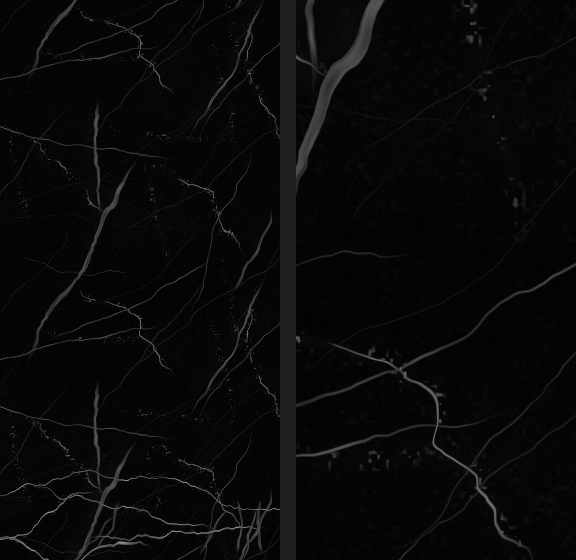
Left, the full canvas; right, a detail of the centre.
Give the GLSL for this texture, as a Shadertoy shader.

```glsl
// Black marble: near-black stone crossed by grey ribbons, hairline veins,
// broken cracks and trails of pale dust. Every vein is a wobbling line in its
// own frame, scattered by loops; most families recur once per canvas width.

#define STONE 0.013
#define RIBBONS 4
#define HAIRLINES 20
#define CRACKS 4
#define TRAILS 6
#define FRACTURES 6
#define SHARDS 6
#define RIBBON_TONE 0.36
#define HAIR_TONE 0.38
#define CRACK_TONE 0.46
#define DUST_TONE 0.42
#define FEATHER 0.0015

float hash(vec2 p) {
    vec3 q = fract(vec3(p.xyx) * 0.1031);
    q += dot(q, q.yzx + 33.33);
    return fract((q.x + q.y) * q.z);
}

float noise(vec2 p) {
    vec2 i = floor(p), f = fract(p);
    f = f * f * (3.0 - 2.0 * f);
    return mix(mix(hash(i), hash(i + vec2(1, 0)), f.x),
               mix(hash(i + vec2(0, 1)), hash(i + vec2(1, 1)), f.x), f.y);
}

float fbm(vec2 p) {
    float sum = 0.0, amp = 0.5;
    for (int i = 0; i < 4; i++) {
        sum += amp * noise(p);
        p = p * 2.03 + 17.1;
        amp *= 0.5;
    }
    return sum;
}

// Evenly spread centre for the n-th feature
vec2 scatter(float n) {
    return fract(vec2(0.7549, 0.5698) * n + 0.21);
}

// Offset to the nearest vertical copy of a centre
vec2 wrapped(vec2 p, vec2 centre) {
    vec2 d = p - centre;
    d.y -= round(d.y);
    return d;
}

// Frame along a vein: x runs along it, y is the wobbling distance across
vec2 veinFrame(vec2 d, float angle, float rough, float id) {
    vec2 dir = vec2(cos(angle), sin(angle));
    vec2 q = vec2(dot(d, dir), dot(d, vec2(-dir.y, dir.x)));
    q.y += rough * (0.080 * (noise(vec2(q.x * 4.0, id)) - 0.5)
                  + 0.022 * (noise(vec2(q.x * 17.0, id + 40.0)) - 0.5)
                  + 0.005 * (noise(vec2(q.x * 65.0, id + 80.0)) - 0.5));
    return q;
}

// Tapered, streaked line of the given half length and half width
float vein(vec2 q, float halfLen, float halfWidth, float id) {
    float along = abs(q.x) / halfLen;
    if (along > 1.0 || abs(q.y) > 0.04) return 0.0;
    float taper = 1.0 - smoothstep(0.6, 1.0, along);
    float w = halfWidth * mix(0.5, 1.15, noise(vec2(q.x * 14.0, id + 9.0))) * mix(0.4, 1.0, taper);
    float soft = max(FEATHER, 0.8 / iResolution.x);
    float line = 1.0 - smoothstep(max(w - soft, 0.0), w + soft, abs(q.y));
    float streak = mix(0.45, 1.0, noise(vec2(q.x * 28.0, q.y * 260.0 + id)));
    return line * taper * streak;
}

void mainImage(out vec4 fragColor, in vec2 fragCoord) {
    vec2 p = fragCoord / iResolution.x;
    float light = 0.0, dust = 0.0, smoke = 0.0;

    // Broad grey ribbons, each with a faint smoky margin
    for (int i = 0; i < RIBBONS; i++) {
        float n = float(i);
        vec2 centre = fract(vec2(0.30, 0.07) + n * vec2(0.53, 0.68));
        float angle = 1.06 + 0.55 * step(1.5, mod(n, 3.0));
        float halfLen = 0.46 / (1.0 + 0.5 * n);
        vec2 q = veinFrame(wrapped(p, centre), angle, 0.75, n + 3.0);
        light = max(light, RIBBON_TONE * vein(q, halfLen, mix(0.0085, 0.005, mod(n, 2.0)), n));
        smoke += exp(-abs(q.y - 0.02) * 45.0) * (1.0 - smoothstep(0.5, 1.0, abs(q.x) / halfLen));
    }

    // Hairlines, mostly rising to the right, some nearly level
    for (int i = 0; i < HAIRLINES; i++) {
        float n = float(i), h = hash(vec2(n, 5.0)), k = hash(vec2(n, 8.0));
        float angle = mod(n, 4.0) < 0.5 ? mix(-0.15, 0.25, h) : mix(0.45, 1.2, h);
        vec2 q = veinFrame(wrapped(p, scatter(n)), angle, 0.7, n + 120.0);
        float tone = HAIR_TONE * mix(0.22, 1.0, k * k);
        light = max(light, tone * vein(q, mix(0.16, 0.45, hash(vec2(n, 2.0))), 0.0006 + 0.0014 * k * k, n));
    }

    // Broken cracks falling to the right, dusted with flecks
    for (int i = 0; i < CRACKS; i++) {
        float n = float(i);
        float angle = -mix(0.6, 1.25, hash(vec2(n, 31.0)));
        vec2 q = veinFrame(wrapped(p, scatter(n + 50.0)), angle, 1.9, n + 200.0);
        float broken = smoothstep(0.25, 0.6, noise(vec2(q.x * 22.0, n)));
        light = max(light, CRACK_TONE * broken * vein(q, 0.27, 0.0022, n));
        dust += 0.9 * exp(-q.y * q.y * 7000.0) * (1.0 - smoothstep(0.15, 0.27, abs(q.x)));
    }

    // Steep trails of dust
    for (int i = 0; i < TRAILS; i++) {
        float n = float(i);
        float angle = mod(n, 3.0) < 1.5 ? 1.82 : -0.1;
        vec2 q = veinFrame(wrapped(p, scatter(n + 71.0)), angle, 0.6, n + 300.0);
        dust += 0.6 * exp(-q.y * q.y * 9000.0) * (1.0 - smoothstep(0.08, 0.24, abs(q.x)));
    }

    // Bright fracture band along the bottom
    for (int i = 0; i < FRACTURES; i++) {
        float n = float(i);
        vec2 centre = vec2(fract(0.22 + 0.41 * n), 0.04 + 0.045 * n);
        float angle = mix(-0.4, 0.25, hash(vec2(n, 61.0)));
        vec2 q = veinFrame(p - centre, angle, 1.5, n + 400.0);
        light = max(light, 1.3 * CRACK_TONE * vein(q, 0.36, 0.0048 / (1.0 + 0.5 * n), n));
        dust += 0.35 * exp(-q.y * q.y * 6000.0) * (1.0 - smoothstep(0.15, 0.35, abs(q.x)));
    }

    // Short steep shards fanning out of the band
    for (int i = 0; i < SHARDS; i++) {
        float n = float(i);
        vec2 centre = vec2(fract(0.78 + 0.055 * n + 0.33 * step(3.5, n)), 0.09 + 0.03 * mod(n, 2.0));
        float angle = mix(0.8, 1.9, hash(vec2(n, 91.0)));
        vec2 q = veinFrame(p - centre, angle, 0.8, n + 500.0);
        light = max(light, 0.9 * RIBBON_TONE * vein(q, 0.11, 0.0055, n));
    }

    // Stone, smoke and flecks
    float cloud = fbm(p * 5.0);
    float fleck = smoothstep(0.66, 0.95, noise(p * 190.0)) * smoothstep(0.25, 0.65, noise(p * 38.0));
    float tone = STONE + 0.014 * cloud * cloud + 0.012 * (noise(p * 230.0) - 0.4);
    tone += 0.04 * smoke * cloud * noise(p * 24.0);
    tone += 0.022 * min(dust, 1.0) * noise(p * 90.0);
    tone += DUST_TONE * fleck * min(dust + 0.10 * cloud, 1.0);
    tone = max(tone, light * mix(0.75, 1.1, fbm(p * 9.0)));
    fragColor = vec4(vec3(clamp(tone, 0.0, 1.0)), 1.0);
}
```
